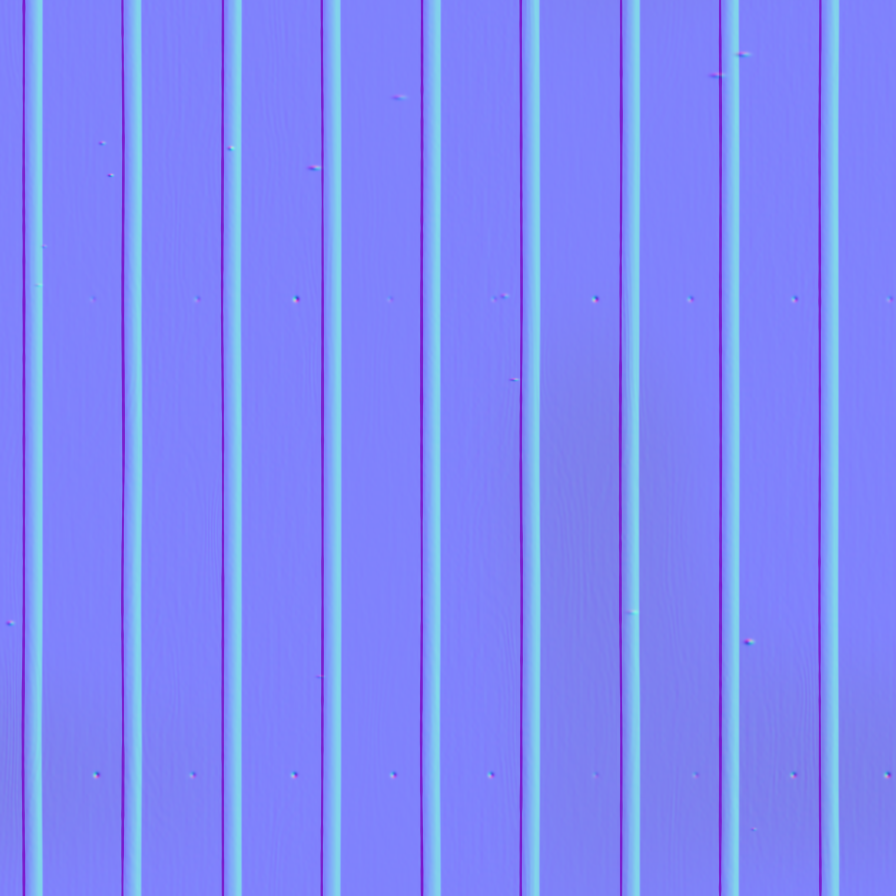
A WebGL 2 fragment shader for this texture map:

```glsl
#version 300 es
precision highp float;
// Tangent-space normal map of nine painted vertical wood boards with bevelled grooves.

uniform vec2 u_resolution;
out vec4 fragColor;

// Layout, in board widths unless noted
const float BOARDS = 9.0;
const float GAP_X = 0.235;        // groove position in each repeat
const float LEAD = 0.04;          // strip of the cell left of the groove
const float GAP_HALF = 0.012;
const float WOBBLE = 0.012;
const vec2 BEVEL_RISE = vec2(0.03, 0.15);
const vec2 BEVEL_FALL = vec2(0.174, 0.202);

// Surface detail, in canvas units
const float GRAIN_DEPTH = 0.00013;
const float SLOPE_STEP = 0.0008;
const vec2 NAIL_ROWS = vec2(0.135, 0.666);
const float NAIL_U = 0.72;
const float NAIL_RADIUS = 0.0028;
const int CHIPS = 16;

const vec3 FLAT_COLOR = vec3(0.50, 0.51, 0.99);
const vec3 BEVEL_COLOR = vec3(0.51, 0.83, 0.92);
const vec3 GAP_COLOR = vec3(0.48, 0.12, 0.80);
const vec3 WORN_TINT = vec3(-0.012, -0.012, -0.065);

const float TAU = 6.2831853;

float hash(vec2 p) {
  uvec2 q = uvec2(ivec2(p)) * uvec2(1597334673u, 3812015801u);
  uint h = (q.x ^ q.y) * 1597334673u;
  h = (h ^ (h >> 15u)) * 2246822519u;
  h ^= h >> 13u;
  return float(h >> 8u) / 16777216.0;
}

// Value noise that wraps after a whole number of cells
float noise(vec2 p, vec2 period) {
  vec2 i = floor(p), f = fract(p);
  f = f * f * (3.0 - 2.0 * f);
  vec2 a = mod(i, period), b = mod(i + 1.0, period);
  return mix(mix(hash(a), hash(vec2(b.x, a.y)), f.x),
             mix(hash(vec2(a.x, b.y)), hash(b), f.x), f.y);
}

// Noise local to one board, periodic only along its length
float boardNoise(float u, float y, float id, vec2 scale) {
  return noise(vec2(u * scale.x + id * 50.0 + 8.0, y * scale.y), vec2(512.0, scale.y));
}

// Relief of growth rings, long fibres and fine brush texture
float grainHeight(vec2 p, float id) {
  float warp = boardNoise(p.x, p.y, id, vec2(2.6, 5.0));
  warp += 0.2 * boardNoise(p.x, p.y, id, vec2(6.0, 17.0));
  float rings = 0.5 + 0.5 * sin(TAU * (5.0 * p.x + 7.0 * warp));
  float fibre = boardNoise(p.x, p.y, id, vec2(27.0, 22.0));
  float brush = boardNoise(p.x, p.y, id, vec2(30.0, 190.0));
  return 0.30 * rings + 0.75 * fibre + 0.45 * brush;
}

// Slope of a small round dent
vec2 dentSlope(vec2 d, float radius) {
  d /= radius;
  return d * exp(-dot(d, d));
}

void main() {
  vec2 uv = gl_FragCoord.xy / u_resolution;
  float s = uv.x * BOARDS - GAP_X + LEAD;
  float id = mod(floor(s), BOARDS);
  float u = fract(s);
  float pixel = BOARDS / u_resolution.x;

  // Groove and bevel, bent slightly along the board
  float bend = WOBBLE * (boardNoise(0.0, uv.y, id, vec2(1.0, 6.0)) - 0.5);
  float x = u - LEAD - bend;
  float ragged = boardNoise(0.5, uv.y, id + 10.0 * 0.3, vec2(1.0, 110.0));
  float swell = boardNoise(0.2, uv.y, id, vec2(3.0, 9.0));
  float halfWidth = GAP_HALF * (0.6 + 0.5 * swell + 0.35 * ragged);
  float soft = max(0.007, 0.6 * pixel);
  float gap = 1.0 - smoothstep(halfWidth - soft, halfWidth + soft, abs(x));
  float rise = clamp((x - BEVEL_RISE.x) / (BEVEL_RISE.y - BEVEL_RISE.x), 0.0, 1.0);
  float bevel = rise * (1.0 - smoothstep(BEVEL_FALL.x, BEVEL_FALL.y, x));

  // Grain, stronger on some boards and in worn patches
  float worn = smoothstep(0.5, 0.95, noise(uv * vec2(4.0, 3.0) + vec2(0.3, 0.6), vec2(4.0, 3.0)));
  float strength = mix(0.45, 1.0, hash(vec2(id, 77.0))) + 0.5 * worn;
  float nearGap = smoothstep(-0.03, 0.0, x) * (1.0 - smoothstep(0.04, 0.14, x));
  strength += 0.9 * nearGap;
  vec2 p = vec2(u, uv.y);
  float h = grainHeight(p, id);
  float hx = grainHeight(p + vec2(SLOPE_STEP * BOARDS, 0.0), id);
  float hy = grainHeight(p + vec2(0.0, SLOPE_STEP), id);
  vec2 slope = vec2(hy - h, hx - h) * GRAIN_DEPTH * strength / SLOPE_STEP;

  // Nail heads: two rows on every board, some nearly filled over
  for (int row = 0; row < 2; row++) {
    vec2 key = vec2(id, 91.0 + float(row));
    float nailU = NAIL_U + 0.08 * (hash(key) - 0.5);
    vec2 d = vec2((u - LEAD - nailU) / BOARDS, uv.y - NAIL_ROWS[row]);
    slope -= dentSlope(d.yx, NAIL_RADIUS) * mix(0.3, 1.5, hash(key + 20.0));
  }

  // Scattered pits and short chips
  for (int i = 0; i < CHIPS; i++) {
    vec2 key = vec2(float(i), 150.0);
    vec2 d = fract(uv - vec2(hash(key), hash(key + 30.0)) + 0.5) - 0.5;
    float size = mix(0.0014, 0.0028, hash(key + 60.0));
    d.x /= mix(1.0, 2.6, hash(key + 90.0));
    slope += dentSlope(d.yx, size) * mix(0.4, 1.3, hash(key + 120.0));
  }

  vec3 color = FLAT_COLOR + (BEVEL_COLOR - FLAT_COLOR) * vec3(bevel, bevel, bevel * bevel);
  color += WORN_TINT * worn * (1.0 - bevel);
  color = mix(color, GAP_COLOR, gap);
  color += vec3(0.5 * slope, -0.4 * dot(slope, slope));
  fragColor = vec4(clamp(color, 0.0, 1.0), 1.0);
}
```
